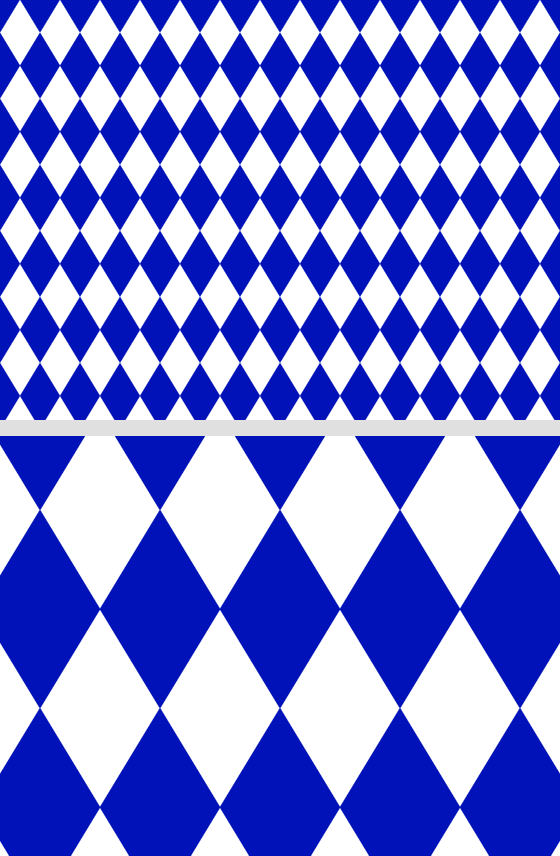
Top, the full canvas; bottom, a detail of the centre.
A Shadertoy shader for this pattern:

```glsl
// Harlequin pattern: upright white diamonds touching at their tips on flat blue.
// Each grid cell holds one diamond, drawn as a taxicab distance to the cell
// centre and smoothed over about one pixel measured along the edge normal.

#define COLUMNS 14.0         // diamonds across the canvas
#define ROWS 6.358           // diamonds down the canvas
#define TOP_SHIFT 0.007      // part of a row cut off at the top
#define HALF_DIAGONAL 0.497  // half diagonal of a diamond, in cells
#define EDGE_PIXELS 1.1      // width of the smoothed edge
#define BLUE vec3(0.0, 0.07, 0.72)
#define WHITE vec3(1.0)

// Signed taxicab distance to a diamond centred in its unit cell
float diamond(vec2 cell, float halfDiagonal) {
    vec2 fromCentre = abs(fract(cell) - 0.5);
    return fromCentre.x + fromCentre.y - halfDiagonal;
}

void mainImage(out vec4 fragColor, in vec2 fragCoord) {
    // Cell coordinates, with rows counted from the top edge
    vec2 grid = vec2(COLUMNS, ROWS);
    vec2 canvas = fragCoord / iResolution.xy;
    vec2 cell = vec2(canvas.x, 1.0 - canvas.y) * grid + vec2(0.0, TOP_SHIFT);

    // Change of the distance over one pixel across the slanted edge
    float pixelStep = length(grid / iResolution.xy);
    float edge = diamond(cell, HALF_DIAGONAL) / (pixelStep * EDGE_PIXELS);
    float coverage = clamp(0.5 - edge, 0.0, 1.0);

    fragColor = vec4(mix(BLUE, WHITE, coverage), 1.0);
}
```
